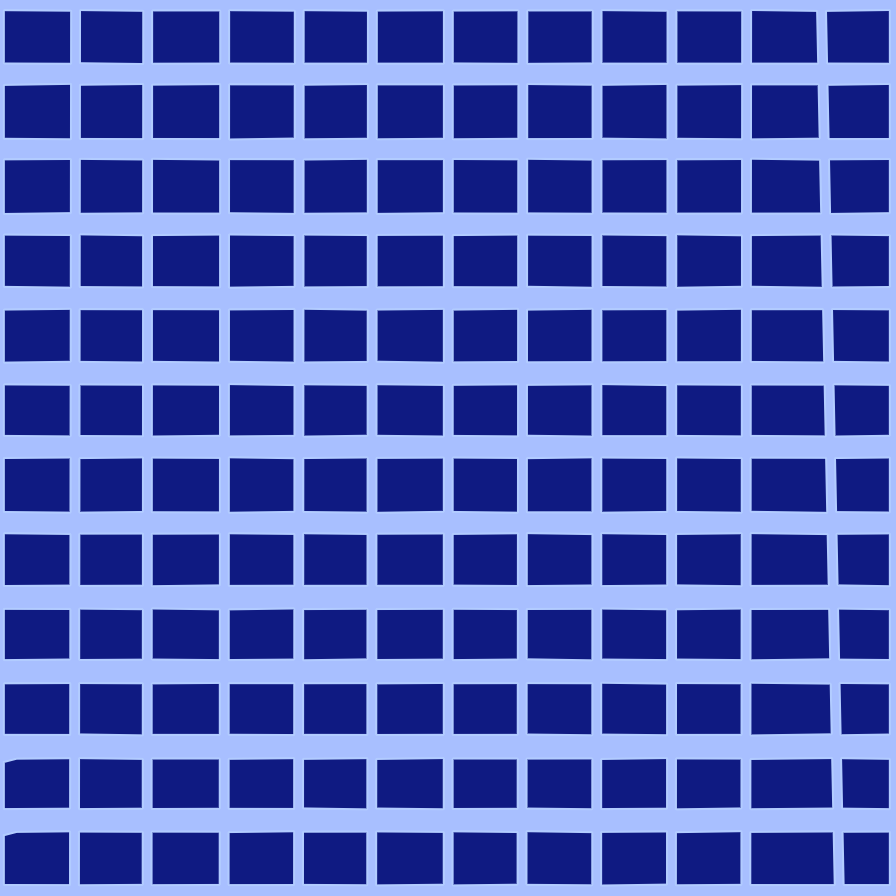
Write a WebGL 1 fragment shader that draws this pattern.

```glsl
precision highp float;

uniform vec2 u_resolution;

// Lengths are in cells; the canvas is REPEATS cells wide and high.
const float REPEATS = 12.0;
const float COLUMN_GAP = 0.146;
const float TILE_HEIGHT = 0.672;
const float HEIGHT_JITTER = 0.018;
const float EDGE_TILT = 0.016;
const float ROW_LIFT = 0.004;
const float LINE_WEAVE = 0.028;
const float LINE_LEAN = 0.028;
const float SLANTED_LINE = 11.0;
const float SLANT = 0.242;
const float RIGHT_INSET = 0.023;
const float RIM_WIDTH = 0.028;
const vec2 CHIP_SIZE = vec2(0.16, 0.04);
const float CHIPPED_ROWS = 2.0;
const float TAU = 6.28319;

const vec3 TILE_COLOR = vec3(0.06, 0.10, 0.51);
const vec3 GROUND_COLOR = vec3(0.66, 0.75, 1.00);
const vec3 RIM_COLOR = vec3(0.70, 0.80, 1.00);

float hash(vec2 p) {
  vec3 q = fract(vec3(p.xyx) * 0.1031);
  q += dot(q, q.yzx + 33.33);
  return fract((q.x + q.y) * q.z);
}

// Signed random value in -1..1
float jitter(vec2 p) {
  return 2.0 * hash(p) - 1.0;
}

// Horizontal position of the centre of a vertical gap at height y
float gapCenter(float index, float y) {
  float drop = 1.0 - y / REPEATS;
  if (index < 0.5) return -0.008;
  if (index > REPEATS - 0.5) return index - RIGHT_INSET;
  if (abs(index - SLANTED_LINE) < 0.5) return index + SLANT * drop;
  float fade = max(0.0, 1.0 - index / 9.0);
  float weave = -LINE_WEAVE * cos(TAU * (index - 2.0) / 3.0) * fade;
  float lean = LINE_LEAN * (0.3 - hash(vec2(index, 7.0))) * drop;
  return index + weave + lean;
}

// Signed distance to the tile around p, negative inside
float tileDistance(vec2 p) {
  // Column bounded by the displaced gaps
  float column = floor(p.x);
  if (p.x < gapCenter(column, p.y)) column -= 1.0;
  else if (p.x > gapCenter(column + 1.0, p.y)) column += 1.0;
  float left = gapCenter(column, p.y) + 0.5 * COLUMN_GAP;
  float right = gapCenter(column + 1.0, p.y) - 0.5 * COLUMN_GAP;

  // Row edges vary in height and tilt slightly per tile
  float row = floor(p.y);
  vec2 cell = vec2(column, row);
  float across = p.x - 0.5 * (left + right);
  float center = row + 0.5 + ROW_LIFT;
  float halfHeight = 0.5 * TILE_HEIGHT + HEIGHT_JITTER * jitter(vec2(row, 31.0));
  float top = center + halfHeight + EDGE_TILT * jitter(cell + 5.0) * across;
  float bottom = center - halfHeight + EDGE_TILT * jitter(cell + 19.0) * across;

  vec2 d = vec2(max(left - p.x, p.x - right), max(bottom - p.y, p.y - top));
  float box = length(max(d, 0.0)) + min(max(d.x, d.y), 0.0);

  // Worn upper left corners low in the first column
  if (column < 0.5 && row < CHIPPED_ROWS) {
    vec2 inset = vec2(p.x - left, top - p.y) / CHIP_SIZE;
    box = max(box, (1.0 - inset.x - inset.y) * CHIP_SIZE.y);
  }
  return box;
}

void main() {
  vec2 p = gl_FragCoord.xy / u_resolution * REPEATS;
  float pixel = REPEATS / min(u_resolution.x, u_resolution.y);
  float d = tileDistance(p);

  // Pale rim around each tile, then the tile itself
  float rim = 1.0 - smoothstep(-0.5 * pixel, 0.5 * pixel, d - RIM_WIDTH);
  float tile = 1.0 - clamp(d / pixel + 0.5, 0.0, 1.0);
  vec3 color = mix(GROUND_COLOR, RIM_COLOR, rim);
  color = mix(color, TILE_COLOR, tile);
  gl_FragColor = vec4(color, 1.0);
}
```
